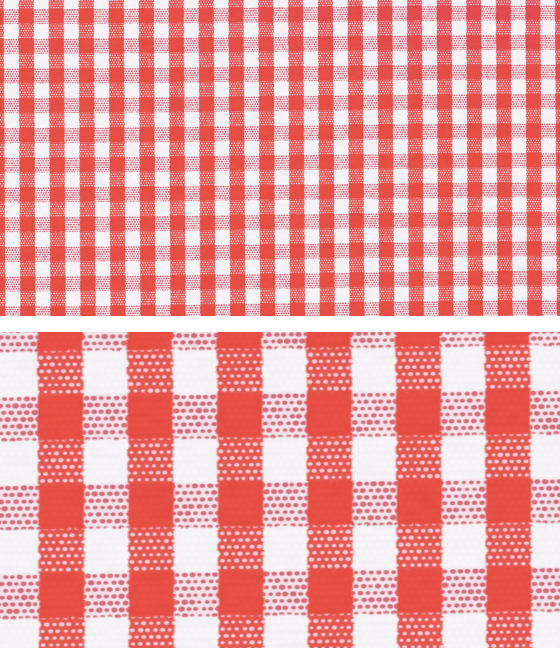
Top, the full canvas; bottom, a detail of the centre.
Write a WebGL 2 fragment shader that draws this texture.

```glsl
#version 300 es
precision highp float;
// Red and white gingham cloth: warp and weft stripes cross in a plain weave.
// Each sample asks how far the weft covers the warp and blends their colours;
// a small grid of samples per pixel smooths the threads and stripe edges.

uniform vec2 u_resolution;
out vec4 fragColor;

const float ASPECT = 16.0 / 9.0;
const vec2 REPEATS = vec2(10.60, 10.63);   // checks per canvas height
const vec2 THREADS = vec2(12.0, 13.0);     // visible dashes per check
const float STRIPE = 0.505;                // red share of each check
const int GRID = 3;                        // samples per pixel side

const vec3 WHITE = vec3(0.962, 0.950, 0.962);
const vec3 WEFT_WHITE = vec3(0.930, 0.930, 1.000);
const vec3 RED = vec3(0.902, 0.306, 0.266);
const vec3 ROSE = vec3(0.800, 0.280, 0.365);
const vec3 MAGENTA = vec3(0.850, 0.270, 0.400);

float hash(vec2 p) {
    vec3 q = fract(vec3(p.xyx) * 0.1031);
    q += dot(q, q.yzx + 33.33);
    return fract((q.x + q.y) * q.z);
}

float noise(vec2 p) {
    vec2 i = floor(p), f = fract(p);
    f = f * f * (3.0 - 2.0 * f);
    float low = mix(hash(i), hash(i + vec2(1, 0)), f.x);
    float high = mix(hash(i + vec2(0, 1)), hash(i + vec2(1, 1)), f.x);
    return mix(low, high, f.y);
}

// Check coordinates of the slightly skewed, stretched cloth; y runs down.
vec2 clothCoords(vec2 p) {
    float down = 1.0 - p.y;
    float across = p.x / ASPECT;
    float lean = 0.058 + 0.006 * down;
    float lift = (0.011 + 0.008 * down) * smoothstep(0.0, 1.0, across);
    vec2 c = vec2(p.x - lean, down - 0.028 + lift) * REPEATS;
    c.x -= 0.05 * sin(3.14159 * across);
    return c;
}

// 1 inside the red part of a stripe, 0 in the white part.
float stripe(float c, float wobble) {
    float d = abs(fract(c + wobble - 0.5 * STRIPE + 0.5) - 0.5);
    return 1.0 - smoothstep(-0.02, 0.02, d - 0.5 * STRIPE);
}

// Near 1 where a weft dash covers the warp; alternate rows are staggered.
float weftOnTop(vec2 c, float radius) {
    vec2 t = c * THREADS;
    float row = floor(t.y);
    t.x += 0.5 * mod(row, 2.0);
    vec2 id = floor(t);
    vec2 q = fract(t) - 0.5;
    q.x += 0.16 * (hash(id + 7.0) - 0.5);
    float r = radius * (0.80 + 0.40 * hash(id));
    return 1.0 - smoothstep(r - 0.14, r + 0.14, length(q * vec2(0.92, 1.08)));
}

vec3 cloth(vec2 p) {
    vec2 c = clothCoords(p);
    vec2 id = floor(c * THREADS);

    // Stripes, with threads straying a little at the edges
    float warp = stripe(c.x, 0.018 * (hash(vec2(id.y, 3.0)) - 0.5));
    float weft = stripe(c.y, 0.018 * (hash(vec2(id.x, 9.0)) - 0.5));

    // Dye leans to magenta toward the upper right
    float tint = 0.35 * smoothstep(0.6, 1.05, p.y) * smoothstep(0.2, 1.6, p.x);
    vec3 warpRed = mix(RED, MAGENTA, tint);
    vec3 weftRed = mix(mix(ROSE, MAGENTA, tint), warpRed, warp);
    vec3 weftWhite = mix(WHITE, WEFT_WHITE, warp);

    // Weave, uneven from patch to patch, over a fuzz of weft fibres
    float radius = mix(0.275, 0.335, weft) + 0.05 * (noise(c * 5.0) - 0.5);
    float top = weftOnTop(c, radius);
    float cover = mix(mix(0.22, 0.31, weft), top, 0.72);
    vec3 warpColor = mix(WHITE, warpRed, warp);
    vec3 weftColor = mix(weftWhite, weftRed, weft);

    // Faint thread relief and yarn variation
    float relief = 0.010 * (top - 0.3);
    float yarn = 0.016 * (noise(c * vec2(6.0, THREADS.y)) - 0.5);
    return mix(warpColor, weftColor, cover) + relief + yarn;
}

void main() {
    vec3 sum = vec3(0.0);
    for (int j = 0; j < GRID; j++) {
        for (int i = 0; i < GRID; i++) {
            vec2 offset = (vec2(i, j) + 0.5) / float(GRID) - 0.5;
            sum += cloth((gl_FragCoord.xy + offset) / u_resolution.y);
        }
    }
    fragColor = vec4(clamp(sum / float(GRID * GRID), 0.0, 1.0), 1.0);
}
```
